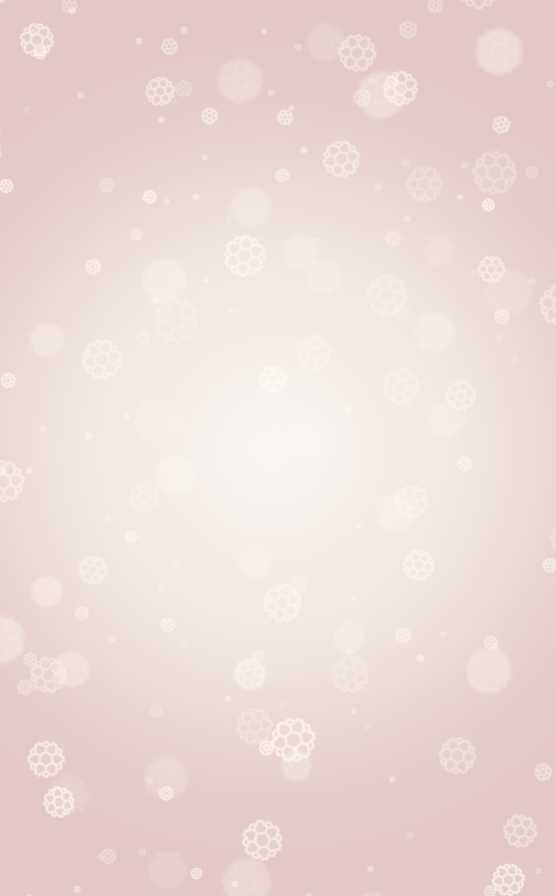
Write a Shadertoy shader that draws this background.

```glsl
// Pale radial glow on rose, scattered with lacy six-fold rosettes and soft discs.

// Lengths are in canvas heights, measured from the canvas centre.
const vec2 GLOW_CENTER = vec2(-0.006, -0.002);
const vec3 CORE_COLOR = vec3(0.972, 0.957, 0.945);
const vec3 CREAM_COLOR = vec3(0.950, 0.910, 0.882);
const vec3 BLUSH_COLOR = vec3(0.918, 0.835, 0.822);
const vec3 ROSE_COLOR = vec3(0.892, 0.780, 0.788);
const vec3 FLAKE_COLOR = vec3(1.0, 0.982, 0.952);
const float CLUSTER_SCALE = 6.0;
const float CLUSTER_AMOUNT = 1.1;
const float LINE_WIDTH = 0.035;
const float SECTOR = 1.0471976;

vec3 hash3(vec2 p) {
    vec3 q = fract(p.xyx * vec3(0.1031, 0.1030, 0.0973));
    q += dot(q, q.yxz + 33.33);
    return fract((q.xxy + q.yzz) * q.zyx);
}

float gradientDot(vec2 cell, vec2 offset) {
    float angle = 6.2831853 * hash3(cell + 71.0).x;
    return dot(vec2(cos(angle), sin(angle)), offset);
}

float gradientNoise(vec2 p) {
    vec2 i = floor(p), f = fract(p);
    vec2 u = f * f * f * (f * (f * 6.0 - 15.0) + 10.0);
    vec2 e = vec2(1.0, 0.0);
    float low = mix(gradientDot(i, f), gradientDot(i + e, f - e), u.x);
    float high = mix(gradientDot(i + e.yx, f - e.yx), gradientDot(i + 1.0, f - 1.0), u.x);
    return mix(low, high, u.y);
}

float segmentDistance(vec2 p, vec2 a, vec2 b) {
    vec2 ab = b - a;
    return length(p - a - ab * clamp(dot(p - a, ab) / dot(ab, ab), 0.0, 1.0));
}

// Opacity of a unit rosette; blur melts its lace into a disc.
float rosette(vec2 q, float blur, float pixel) {
    float r = length(q);
    if (r > 1.5) return 0.0;
    float angle = atan(q.y, q.x + 1e-6);
    float folded = abs(mod(angle + 0.5 * SECTOR, SECTOR) - 0.5 * SECTOR);
    vec2 s = r * vec2(cos(folded), sin(folded));

    // Central hexagon, spokes, forks and scalloped rim
    vec2 spoke = vec2(cos(0.5 * SECTOR), 0.5);
    float lace = abs(s.x - 0.34);
    lace = min(lace, segmentDistance(s, 0.39 * spoke, 0.67 * spoke));
    lace = min(lace, segmentDistance(s, 0.67 * spoke, vec2(0.84, 0.16)));
    float rim = abs(r - 0.89 - 0.05 * cos(12.0 * folded));
    lace = min(lace, rim);

    float edge = max(blur, 1.5 * pixel);
    float line = 1.0 - smoothstep(LINE_WIDTH, LINE_WIDTH + edge, lace);
    float bead = 1.0 - smoothstep(0.05, 0.05 + edge, length(s - vec2(0.94, 0.10)));
    float body = 1.0 - smoothstep(0.94 - blur, 0.98 + max(blur, pixel), r);
    float lineStrength = mix(0.62, 0.22, smoothstep(0.0, 0.2, blur));
    float bodyStrength = mix(0.13, 0.36, smoothstep(0.0, 0.2, blur));
    return max(body * bodyStrength, max(line, bead) * lineStrength + body * bodyStrength * 0.6);
}

// Rosettes on a jittered grid, gathered by noise and thinned in the glow.
float flakeLayer(vec2 p, float cellSize, float radius, float blur, float density, float seed) {
    vec2 home = floor(p / cellSize);
    float clearSky = 1.0;
    for (int y = -1; y <= 1; y++) {
        for (int x = -1; x <= 1; x++) {
            vec2 id = home + vec2(x, y);
            vec3 place = hash3(id + seed);
            vec3 look = hash3(id + seed + 157.0);
            vec2 center = (id + 0.05 + 0.9 * place.xy) * cellSize;
            float cluster = gradientNoise(center * CLUSTER_SCALE + 13.0);
            float thinning = mix(0.25, 1.0, smoothstep(0.06, 0.2, length(center)));
            float chance = density * thinning * (1.0 + CLUSTER_AMOUNT * cluster);
            if (place.z > chance) continue;
            float size = radius * mix(0.6, 1.0, look.x);
            float turn = look.y * SECTOR;
            vec2 q = mat2(cos(turn), -sin(turn), sin(turn), cos(turn)) * (p - center) / size;
            float pixel = 1.0 / (iResolution.y * size);
            clearSky *= 1.0 - mix(0.35, 1.0, look.z) * rosette(q, blur, pixel);
        }
    }
    return 1.0 - clearSky;
}

vec3 glow(float r) {
    vec3 color = mix(CORE_COLOR, CREAM_COLOR, smoothstep(0.0, 0.23, r));
    color = mix(color, BLUSH_COLOR, smoothstep(0.19, 0.35, r));
    return mix(color, ROSE_COLOR, smoothstep(0.29, 0.48, r));
}

void mainImage(out vec4 fragColor, in vec2 fragCoord) {
    vec2 p = (fragCoord - 0.5 * iResolution.xy) / iResolution.y;
    vec3 color = glow(length(p - GLOW_CENTER));

    // Far soft discs, then crisp lace, then small specks
    color = mix(color, FLAKE_COLOR, flakeLayer(p, 0.100, 0.027, 0.22, 0.55, 11.0));
    color = mix(color, FLAKE_COLOR, flakeLayer(p, 0.094, 0.025, 0.03, 0.58, 43.0));
    color = mix(color, FLAKE_COLOR, flakeLayer(p, 0.085, 0.010, 0.05, 0.50, 87.0));
    color = mix(color, FLAKE_COLOR, flakeLayer(p, 0.060, 0.004, 0.15, 0.40, 129.0));

    fragColor = vec4(color, 1.0);
}
```
